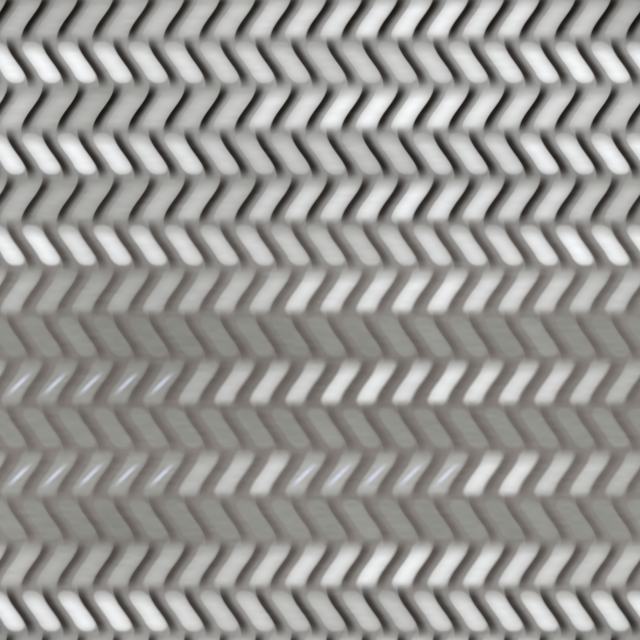
Give the GLSL for this pattern, as a WebGL 1 fragment shader.

```glsl
precision highp float;
// Woven metal mesh: rows of curved strands leaning left and right in turn.
// Each pixel layers the nearest right-leaning row, then the nearest left-leaning one;
// slit depth, shine and glints drift over the sheet with wrapping formulas.

uniform vec2 u_resolution;

const float TAU = 6.2831853;
const float COLUMNS = 18.0;
const float ROWS = 14.0;             // even, so the lean alternates across the seam
const float ROW_SHIFT = 0.365;       // first row centre below the top edge, in rows
const float CELL_ASPECT = 1.286;     // row height over column width
const float SWAY = 0.30;             // sideways reach of a strand, in columns
const float HALF_WIDTH = 0.32;       // strand half width, in columns
const float RIGHT_LEAN_SHIFT = 0.58; // strand centres, in columns
const float LEFT_LEAN_SHIFT = 0.16;
const float SHINIEST_ROW = 2.0;
const float DEEPEST_ROW = 1.5;       // where the slits are darkest
const float GRAIN = 0.03;

const vec3 JOINT_DULL = vec3(0.50, 0.48, 0.46);
const vec3 JOINT_CLEAR = vec3(0.60, 0.60, 0.595);
const vec3 SLIT_SHALLOW = vec3(0.42, 0.395, 0.38);
const vec3 SLIT_DEEP = vec3(0.12, 0.11, 0.10);
const vec3 STRAND_DULL = vec3(0.55, 0.55, 0.53);
const vec3 STRAND_BRIGHT = vec3(0.95, 0.955, 0.96);
const vec3 GLINT = vec3(0.86, 0.88, 0.97);

float hash(vec2 p) {
  vec3 q = fract(vec3(p.xyx) * 0.1031);
  q += dot(q, q.yzx + 33.33);
  return fract((q.x + q.y) * q.z);
}

// Value noise on a lattice that wraps after the given number of cells.
float wrapNoise(vec2 uv, vec2 cells) {
  vec2 p = uv * cells;
  vec2 i = floor(p);
  vec2 f = fract(p);
  f = f * f * (3.0 - 2.0 * f);
  vec2 a = mod(i, cells);
  vec2 b = mod(i + 1.0, cells);
  return mix(mix(hash(a), hash(vec2(b.x, a.y)), f.x),
             mix(hash(vec2(a.x, b.y)), hash(b), f.x), f.y);
}

// 1 at the peak row, 0 half a sheet away.
float rowWave(float row, float peak) {
  return 0.5 + 0.5 * cos(TAU * (row - peak) / ROWS);
}

// How brightly one strand shines; each lean catches light in its own place.
float strandShine(float column, float row, float leansLeft) {
  float u = (column + 0.5) / COLUMNS;
  float clear = rowWave(row, SHINIEST_ROW);
  float rightLean = 0.55 + 0.27 * cos(TAU * (u - 0.64)) + 0.14 * clear;
  float leftLean = smoothstep(0.12, 0.7, clear) * (0.82 + 0.22 * cos(TAU * (u - 0.02)));
  float jitter = 0.16 * (hash(vec2(column, row) + 7.0) - 0.5);
  return clamp(mix(rightLean, leftLean, leansLeft) + jitter, 0.0, 1.0);
}

// Patches of the dull rows where right-leaning strands carry a thin glint.
float glintPatch(float column, float row) {
  float dull = 1.0 - step(0.32, rowWave(row, SHINIEST_ROW));
  float leftPatch = 1.0 - step(4.5, column);
  float middlePatch = step(9.5, row) * step(7.5, column) * (1.0 - step(12.5, column));
  return dull * max(leftPatch, middlePatch);
}

vec3 addRow(vec3 color, vec2 grid, float leansLeft) {
  float rowIndex = 2.0 * floor((grid.y - leansLeft) * 0.5 + 0.5) + leansLeft;
  float row = mod(rowIndex, ROWS);
  float t = grid.y - rowIndex;
  float along = abs(t);
  float clear = rowWave(row, SHINIEST_ROW);

  // Bend the columns along the strand.
  float lean = mix(-1.0, 1.0, leansLeft);
  float bend = lean * SWAY * sin(0.5 * TAU * clamp(t, -0.5, 0.5));
  float x = grid.x - mix(RIGHT_LEAN_SHIFT, LEFT_LEAN_SHIFT, leansLeft) - bend;
  float column = mod(floor(x + 0.5), COLUMNS);
  float q = fract(x + 0.5) - 0.5;

  // Slit: crisp beside the strand on its left, fading toward the next one.
  float e = fract(x - HALF_WIDTH + 0.04);
  float slit = smoothstep(0.0, 0.08, e) * (1.0 - smoothstep(0.11, 0.38, e));
  slit *= 1.0 - smoothstep(0.25, 0.62, along);
  float depth = smoothstep(0.25, 0.95, rowWave(row, DEEPEST_ROW));
  depth *= mix(1.0, 0.8, leansLeft);
  color = mix(color, mix(SLIT_SHALLOW, SLIT_DEEP, depth), slit);

  // Strand: a rounded bar with a domed shine, sinking into the joints.
  float halfLength = mix(0.74, 0.60, leansLeft);
  vec2 d = abs(vec2(q, t * CELL_ASPECT)) - vec2(HALF_WIDTH, halfLength) + 0.28;
  float edge = length(max(d, 0.0)) - 0.28;
  float softness = mix(0.12, 0.06, clear);
  float cover = 1.0 - smoothstep(-softness, 0.03, edge);
  cover *= 1.0 - smoothstep(0.34, 0.62, along) * mix(0.9, 0.5, leansLeft);
  float patchGlint = glintPatch(column, row) * (1.0 - leansLeft);
  float dome = 1.0 - pow(min(abs(q + 0.02) / HALF_WIDTH, 1.0), 2.0);
  float shine = strandShine(column, row, leansLeft) * (0.58 + 0.42 * dome);
  shine *= 1.0 - 0.65 * smoothstep(0.18, 0.56, abs(t - 0.07));
  shine *= 1.0 - 0.55 * patchGlint;
  color = mix(color, mix(STRAND_DULL, STRAND_BRIGHT, shine), cover);

  // Glint: a narrow cool streak crossing the strand.
  float streak = 1.0 - smoothstep(0.01, 0.14, abs(q + 0.35 * t));
  streak *= 1.0 - smoothstep(0.05, 0.32, abs(t - 0.03));
  return mix(color, GLINT, 0.7 * streak * patchGlint);
}

void main() {
  vec2 uv = gl_FragCoord.xy / u_resolution;
  vec2 grid = vec2(uv.x * COLUMNS, (1.0 - uv.y) * ROWS - ROW_SHIFT);

  vec3 color = mix(JOINT_DULL, JOINT_CLEAR, rowWave(grid.y, SHINIEST_ROW));
  color = addRow(color, grid, 0.0);
  color = addRow(color, grid, 1.0);

  // Soft tarnish and fine brushed grain.
  color += 0.06 * (wrapNoise(uv, vec2(5.0, 7.0)) - 0.5);
  color += GRAIN * (wrapNoise(uv, vec2(60.0, 180.0)) - 0.5);
  gl_FragColor = vec4(clamp(color, 0.0, 1.0), 1.0);
}
```
